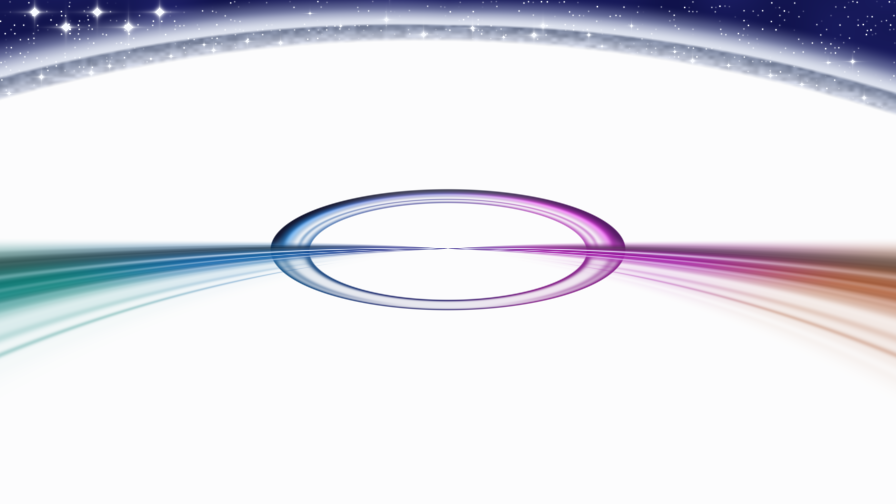
This background is drawn by a Shadertoy shader. Its source:

```glsl
// A white hall of light: a starry arc across the top, a glossy ellipse in the
// middle, and two fans of coloured light that meet at its centre.
// The fans and ring use normalised cross-sections, layered with soft bands.

float hash(vec2 p) {
    return fract(sin(dot(p, vec2(127.1, 311.7))) * 43758.5453);
}

float noise(vec2 p) {
    vec2 i = floor(p), f = fract(p);
    f = f * f * (3.0 - 2.0 * f);
    return mix(mix(hash(i), hash(i + vec2(1, 0)), f.x),
               mix(hash(i + vec2(0, 1)), hash(i + vec2(1, 1)), f.x), f.y);
}

// Soft bump of the given half width around a centre.
float band(float x, float centre, float width) {
    float k = (x - centre) / width;
    return exp(-k * k);
}

float ellipseDistance(vec2 p, vec2 r) {
    float k = length(p / r);
    return k * (k - 1.0) / max(length(p / (r * r)), 1e-4);
}

// Teal, blue, violet, magenta, then copper from left to right.
vec3 spectrum(float x) {
    vec3 c = mix(vec3(0.03, 0.48, 0.46), vec3(0.06, 0.38, 0.65), smoothstep(-0.85, -0.45, x));
    c = mix(c, vec3(0.20, 0.20, 0.55), smoothstep(-0.40, -0.05, x));
    c = mix(c, vec3(0.64, 0.12, 0.66), smoothstep(-0.05, 0.22, x));
    return mix(c, vec3(0.68, 0.38, 0.24), smoothstep(0.40, 0.86, x));
}

// Glint with a round core and long thin rays.
float sparkle(vec2 p, float size) {
    p = abs(p) / size;
    return exp(-p.x * 1.8 - p.y * 9.0) + exp(-p.y * 2.6 - p.x * 9.0) + 0.6 * exp(-dot(p, p) * 14.0);
}

vec3 sky(vec3 col, vec2 p, float px) {
    float h = p.y - (0.421 - 0.017 * p.x - 0.168 * p.x * p.x);
    if (h < -0.06) return col;
    float spread = 1.0 + 0.5 * abs(p.x);

    // Pale rim, narrow shadow line, then a glow that sinks into navy
    float r = h / spread;
    vec3 navy = mix(vec3(0.06, 0.07, 0.29), vec3(0.12, 0.13, 0.42), noise(p * 9.0));
    vec3 rim = mix(vec3(0.78, 0.80, 0.86), vec3(0.50, 0.54, 0.64), smoothstep(0.0, 0.027, r));
    rim += 0.14 * (noise(p * vec2(90.0, 140.0)) - 0.5);
    vec3 glow = mix(vec3(0.86, 0.88, 0.93), vec3(0.48, 0.51, 0.67), smoothstep(0.032, 0.064, r));
    glow = mix(glow, navy, smoothstep(0.048, 0.088, r));
    vec3 space = mix(rim, glow, smoothstep(0.026, 0.032, r));
    col = mix(col, space, smoothstep(-0.003 - px, 0.004 + px, h));

    // Star dust
    vec2 cell = floor(p * 110.0);
    vec2 spot = fract(p * 110.0) - 0.3 - 0.4 * vec2(hash(cell), hash(cell + 7.0));
    float dust = step(0.80, hash(cell + 3.0)) * hash(cell + 5.0) * exp(-dot(spot, spot) * 28.0);
    float light = dust * smoothstep(0.0, 0.01, h);

    // Glints along the rim, and a cluster of large stars at the left
    for (float i = 0.0; i < 30.0; i++) {
        float x = mix(-0.88, 0.88, (i + hash(vec2(i, 2.0))) / 30.0);
        float y = 0.421 - 0.017 * x - 0.168 * x * x + 0.006 + 0.085 * pow(hash(vec2(i, 9.0)), 2.5);
        light += 0.9 * sparkle(p - vec2(x, y), 0.008 + 0.014 * hash(vec2(i, 4.0)));
    }
    for (float i = 0.0; i < 5.0; i++) {
        vec2 star = vec2(-0.82 + 0.062 * i, 0.476 - 0.03 * mod(i, 2.0));
        light += 1.2 * sparkle(p - star, 0.030);
    }
    return mix(col, vec3(0.97, 0.98, 1.0), min(light, 1.0));
}

vec3 ring(vec3 col, vec2 p, float px) {
    float outer = ellipseDistance(p - vec2(0.0, 0.0046), vec2(0.352, 0.120));
    float inner = ellipseDistance(p - vec2(0.0, 0.0012), vec2(0.275, 0.096));
    float mask = smoothstep(px, -px, outer) * smoothstep(-px, px, inner);
    float t = clamp(inner / max(inner - outer, 1e-4), 0.0, 1.0);
    float upper = smoothstep(-0.025, 0.035, p.y);
    float side = smoothstep(0.05, 0.30, abs(p.x));

    // The upper half is dark and glossy, the lower half mostly clear
    vec3 hue = spectrum(p.x * 1.1);
    float top = smoothstep(0.30, 0.72, t) * mix(0.75, 0.95, side) + 0.7 * band(t, 0.0, 0.12) + 0.45 * band(t, 0.27, 0.06);
    float low = 0.85 * band(t, 1.0, 0.13) + 0.8 * band(t, 0.05, 0.13) + 0.4 * band(t, 0.72, 0.12) * side + 0.10;
    vec3 ink = mix(hue, vec3(0.03, 0.03, 0.13), upper * smoothstep(0.62, 0.95, t) * mix(0.95, 0.55, smoothstep(0.0, 0.3, p.x)));
    ink = mix(ink, hue * 0.55, (1.0 - upper) * 0.5);
    ink += 0.28 * upper * band(t, 0.58, 0.10);
    return mix(col, ink, mask * clamp(mix(low, top, upper), 0.0, 1.0));
}

vec3 beams(vec3 col, vec2 p) {
    float r = abs(p.x);
    float top = 0.007 + 0.016 * (1.0 - exp(-5.0 * r));
    float s = (top - p.y) / (0.0015 + top - 0.007 + 0.03 * r + 0.13 * r * r);
    float far = smoothstep(0.25, 0.85, r);
    vec3 hue = spectrum(p.x + 0.22 * (0.55 - s) * far * -sign(p.x));

    // Faint wash and stray filaments under each fan
    float wash = smoothstep(0.7, 1.0, s) * smoothstep(2.3, 0.9, s) * smoothstep(0.05, 0.45, r);
    float strands = noise(vec2(s * 9.0, sign(p.x) * 4.0));
    col = mix(col, mix(hue, vec3(0.75, 0.90, 0.92), step(p.x, 0.0) * 0.6), wash * (0.10 + 0.20 * strands));
    col = mix(col, hue, (0.28 * band(s, 1.55, 0.04) + 0.15 * band(s, 1.32, 0.06)) * smoothstep(0.2, 0.4, r));

    // Main fan: grey upper fringe, dark core, saturated body
    float body = smoothstep(-0.05, 0.38, s) * smoothstep(1.15, 0.72, s);
    vec3 ink = mix(hue, hue * 0.40 + 0.07, band(s, 0.30, 0.17) * smoothstep(0.08, 0.35, r));
    ink += 0.13 * (noise(vec2(s * 24.0, sign(p.x) * 7.0)) - 0.5);
    col = mix(col, ink, body * mix(0.75, 0.92, smoothstep(0.0, 0.3, r)));

    // Bright streaks running out of the crossing
    float shine = 0.75 * band(s, 0.50, 0.045) + 0.45 * band(s, 0.68, 0.03) + 0.5 * band(s, 0.86, 0.05);
    return mix(col, vec3(0.93, 0.95, 1.0), shine * mix(0.9, 0.35, far));
}

void mainImage(out vec4 fragColor, in vec2 fragCoord) {
    vec2 p = (fragCoord - 0.5 * iResolution.xy) / iResolution.y;
    float px = 1.0 / iResolution.y;
    vec3 col = vec3(0.99, 0.99, 0.992);
    col = ring(col, p, px);
    col = beams(col, p);
    col = sky(col, p, px);
    fragColor = vec4(clamp(col, 0.0, 1.0), 1.0);
}
```
